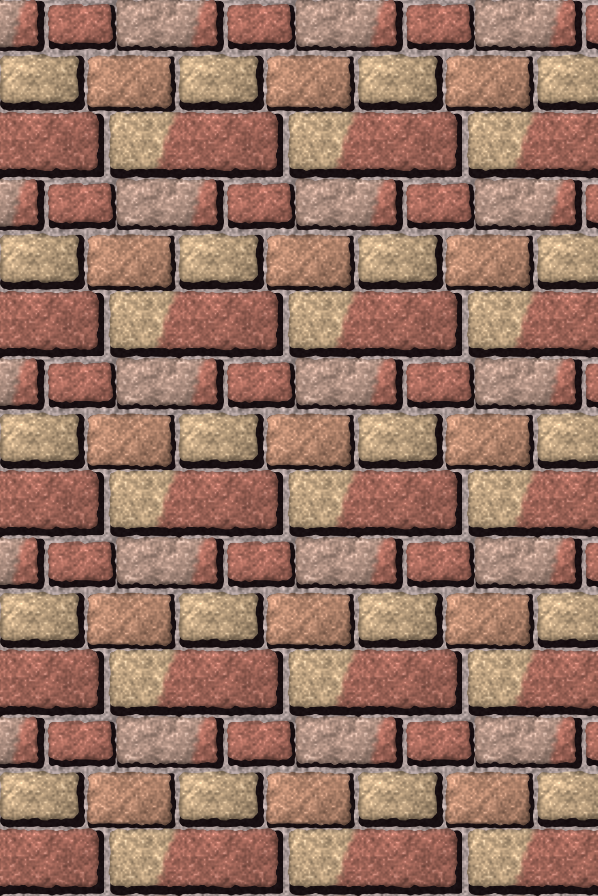
Write a WebGL 1 fragment shader that draws this texture.

```glsl
precision highp float;
// Weathered brick wall: a seamless tile of three courses with deep lower-right shadows.
uniform vec2 u_resolution;

const float TILE = 154.0; // layout units along each side of a tile

float hash(vec2 p) {
  vec3 q = fract(p.xyx * 0.1031);
  q += dot(q, q.yzx + 33.33);
  return fract((q.x + q.y) * q.z);
}

// Value noise that wraps after n cells
float noise(vec2 p, vec2 n) {
  vec2 i = floor(p), f = fract(p);
  f *= f * (3.0 - 2.0 * f);
  vec2 a = mod(i, n), b = mod(i + 1.0, n);
  return mix(mix(hash(a), hash(vec2(b.x, a.y)), f.x),
             mix(hash(vec2(a.x, b.y)), hash(b), f.x), f.y);
}

float roundBox(vec2 p, vec2 halfSize, float r) {
  vec2 d = abs(p) - halfSize + r;
  return length(max(d, 0.0)) + min(max(d.x, d.y), 0.0) - r;
}

// Paints one brick; box is left, top, right, bottom, with y running down.
// rock holds edge wobble, mottling and fine grain.
void brick(inout vec3 col, vec2 p, vec4 box, vec2 shadow, float split,
           vec3 leftTint, vec3 rightTint, vec3 rock, float aa) {
  vec2 halfSize = 0.5 * (box.zw - box.xy);
  vec2 q = mod(p - 0.5 * (box.xy + box.zw) + 0.5 * TILE, TILE) - 0.5 * TILE;
  float wobble = (rock.x - 0.5) * 4.0;

  // Cast shadow
  float dark = roundBox(q - 0.5 * shadow - 0.5, halfSize + 0.5 * shadow, 4.0) + wobble * 0.7;
  col = mix(col, vec3(0.065, 0.03, 0.04) + 0.05 * rock.z, 1.0 - smoothstep(-aa, aa, dark));

  // Stone face, with a slanted change of tint
  float face = roundBox(q, halfSize, 5.0) + wobble;
  float seam = q.x + 0.3 * q.y + wobble * 2.0 - split;
  vec3 stone = mix(leftTint, rightTint, smoothstep(-4.0, 4.0, seam));
  stone *= 0.46 + 0.62 * rock.y + 0.52 * rock.z;
  stone += vec3(0.10, 0.11, 0.11) * smoothstep(0.66, 0.95, rock.z);

  // Lit upper left, worn and darker rim
  vec2 slope = q / halfSize;
  stone *= 1.0 - 0.07 * slope.x - 0.09 * slope.y;
  stone *= mix(0.72, 1.0, smoothstep(0.0, 4.0, -face));
  stone += 0.10 * smoothstep(0.75, 1.0, -slope.y) * rock.z;
  col = mix(col, stone, 1.0 - smoothstep(-aa, aa, face));
}

void main() {
  // Five tiles down, measured from the top edge
  vec2 t = vec2(gl_FragCoord.x, u_resolution.y - gl_FragCoord.y) / u_resolution.y * 5.0;
  vec2 p = t * TILE;
  float aa = max(0.6 * TILE * 5.0 / u_resolution.y, 0.5);

  // Surface roughness, shared by stone and mortar
  float coarse = noise(t * 16.0, vec2(16.0));
  float medium = noise(t * 38.0, vec2(38.0));
  float fine = noise(t * 84.0, vec2(84.0));
  float streak = noise(vec2((t.x + t.y) * 34.0, t.y * 14.0), vec2(34.0, 14.0));
  vec3 rock = vec3(mix(coarse, medium, 0.55),
                   0.3 * coarse + 0.3 * medium + 0.4 * streak,
                   mix(fine, noise(t * 61.0 + 0.5, vec2(61.0)), 0.35));

  // Gritty mortar
  vec3 col = vec3(0.64, 0.58, 0.57) * (0.55 + 0.6 * rock.z + 0.3 * medium);

  vec3 tan1 = vec3(0.68, 0.58, 0.46);
  vec3 orange = vec3(0.66, 0.49, 0.40);
  vec3 red = vec3(0.61, 0.385, 0.335);
  vec3 gray = vec3(0.62, 0.51, 0.46);

  // Narrow course
  brick(col, p, vec4(100, 0, 187, 40), vec2(5, 3), 27.0, gray, red, rock, aa);
  brick(col, p, vec4(41, 4, 96, 37), vec2(3, 5), 0.0, red, red * 1.05, rock, aa);
  // Middle course
  brick(col, p, vec4(0, 48, 67, 88), vec2(5, 6), 0.0, tan1 * 1.04, tan1, rock, aa);
  brick(col, p, vec4(75, 48, 147, 92), vec2(3, 3), 0.0, orange, orange, rock, aa);
  // Tall course
  brick(col, p, vec4(94, 97, 238, 146), vec2(5, 6), -23.0, tan1, red, rock, aa);

  gl_FragColor = vec4(clamp(col, 0.0, 1.0), 1.0);
}
```
